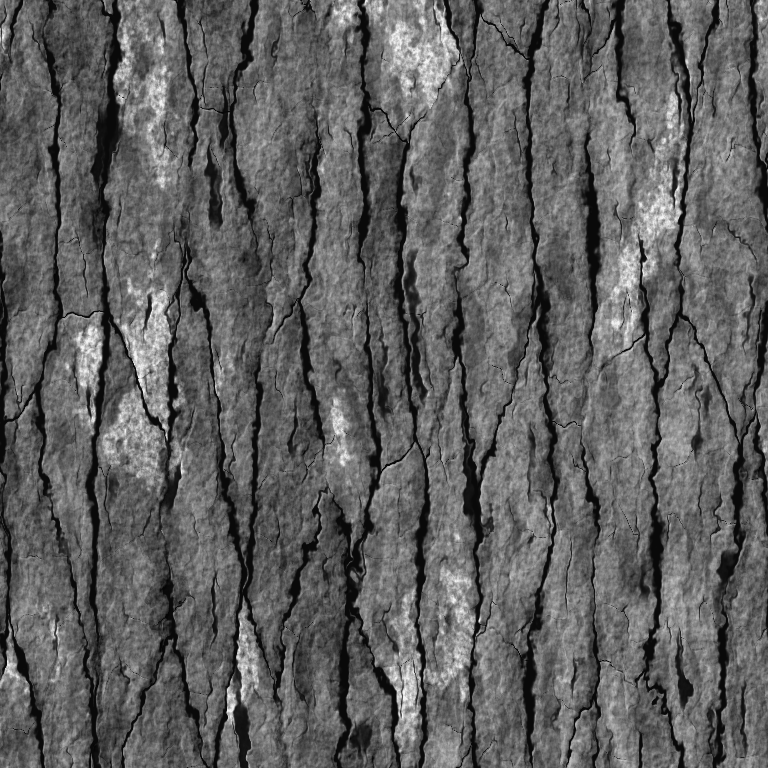
Reproduce this texture procedurally as a three.js fragment shader.

```glsl
// Grey tree bark: crumbly upright plates split by broken black fissures, with pale lichen.
#define PLATE_GRID vec2(13.0, 2.1)
#define FLAKE_GRID vec2(30.0, 10.0)
#define STREAK_GRID vec2(27.0, 4.2)
#define FISSURE_WIDTH 0.0066
#define CRACK_WIDTH 0.0024
#define BARK_TONE 0.405
#define FISSURE_TONE 0.035
#define LICHEN_GAIN 0.25
#define GRAIN 0.30
#define RELIEF 0.36
#define LIGHT_STEP vec2(-0.0018, 0.0020)

varying vec2 vUv;

vec2 hash2(vec2 p) {
  vec3 q = fract(p.xyx * vec3(0.1031, 0.1030, 0.0973));
  q += dot(q, q.yzx + 33.33);
  return fract((q.xx + q.yz) * q.zy);
}

// Gradient noise, roughly -0.7 to 0.7
float noise(vec2 p) {
  vec2 i = floor(p), f = fract(p);
  vec2 u = f * f * f * (f * (f * 6.0 - 15.0) + 10.0);
  vec2 e = vec2(0.0, 1.0);
  float a = dot(hash2(i) * 2.0 - 1.0, f);
  float b = dot(hash2(i + e.yx) * 2.0 - 1.0, f - e.yx);
  float c = dot(hash2(i + e.xy) * 2.0 - 1.0, f - e.xy);
  float d = dot(hash2(i + e.yy) * 2.0 - 1.0, f - e.yy);
  return mix(mix(a, b, u.x), mix(c, d, u.x), u.y);
}

float fbm(vec2 p) {
  float sum = 0.0, amp = 0.6;
  for (int i = 0; i < 3; i++) {
    sum += amp * noise(p);
    p = p * 2.03 + 11.7;
    amp *= 0.55;
  }
  return sum;
}

vec2 cellPoint(vec2 cell) {
  return 0.1 + 0.8 * hash2(cell + 40.0);
}

// Stretched Voronoi: x = canvas distance to the cell edge, y = cell id
vec2 cells(vec2 p, vec2 grid) {
  vec2 s = p * grid, base = floor(s), f = s - base;
  vec2 nearest = vec2(0.0), owner = vec2(0.0);
  float best = 8.0, edge = 1.0;
  for (int k = 0; k < 9; k++) {
    vec2 o = vec2(mod(float(k), 3.0), floor((float(k) + 0.5) / 3.0)) - 1.0;
    vec2 r = o + cellPoint(base + o) - f;
    if (dot(r, r) < best) {
      best = dot(r, r);
      nearest = r;
      owner = o;
    }
  }
  for (int k = 0; k < 9; k++) {
    vec2 o = vec2(mod(float(k), 3.0), floor((float(k) + 0.5) / 3.0)) - 1.0;
    vec2 r = o + cellPoint(base + o) - f;
    vec2 gap = r - nearest;
    if (dot(gap, gap) > 0.0001) {
      vec2 slope = gap * grid;
      float d = dot(0.5 * (r + nearest), gap) / length(slope);
      // Slanted and level gaps stay thinner than upright ones
      edge = min(edge, d * (1.0 + 6.0 * slope.y * slope.y / dot(slope, slope)));
    }
  }
  return vec2(edge, hash2(base + owner + 71.0).x);
}

// x = height, y = darkness of the gaps, z = plate id, w = flake id
vec4 bark(vec2 p) {
  vec2 bend = vec2(fbm(p * vec2(9.0, 4.0)), fbm(p * vec2(9.0, 4.0) + 17.0));
  vec2 ragged = vec2(fbm(p * vec2(50.0, 34.0)), fbm(p * vec2(44.0, 40.0) + 5.0));
  vec2 q = p + bend * vec2(0.04, 0.06) + ragged * vec2(0.017, 0.014);
  vec2 plate = cells(q, PLATE_GRID);
  vec2 flake = cells(q + bend * 0.03 + 3.7, FLAKE_GRID);

  // Fissures swell, thin out and stop along the plate edges
  float open = 0.5 + 2.3 * fbm(q * vec2(13.0, 5.0) + 5.0);
  float width = FISSURE_WIDTH * clamp(open, 0.15, 1.6);
  float fissure = 1.0 - smoothstep(0.4 * width, 1.2 * width + 0.001, plate.x);
  fissure *= smoothstep(0.0, 0.3, open);
  float crack = 1.0 - smoothstep(0.0002, CRACK_WIDTH, flake.x);
  crack *= smoothstep(0.02, 0.22, fbm(q * vec2(24.0, 14.0) + 9.0));

  // Short upright streaks with frayed sides
  float fray = fbm(q * STREAK_GRID + 23.0);
  float streak = smoothstep(0.20, 0.30, fray);
  float sunken = smoothstep(-0.05, 0.30, fbm(q * vec2(38.0, 9.0) + 31.0));
  float dark = 1.0 - (1.0 - fissure) * (1.0 - 0.7 * crack) * (1.0 - 0.9 * streak);
  dark = 1.0 - (1.0 - dark) * (1.0 - 0.32 * sunken);

  // Crusts with sharp rims lie on the plates
  float crust = smoothstep(-0.03, 0.03, noise(q * vec2(46.0, 22.0) + 13.0));
  crust += smoothstep(-0.04, 0.04, noise(p * vec2(95.0, 60.0) + 43.0)) * 0.6;
  float height = 0.5 * smoothstep(0.0, 0.018, plate.x) + 0.15 * smoothstep(0.0, 0.008, flake.x);
  height += 0.16 * crust + 0.6 * fbm(p * vec2(85.0, 66.0)) - 0.4 * dark;
  return vec4(height, dark, plate.y, flake.y);
}

void main() {
  vec2 p = vUv;
  vec4 b = bark(p);
  float slope = b.x - bark(p + LIGHT_STEP).x;

  // Plate tones, broad shading, side light and grain
  float tone = BARK_TONE + 0.12 * (b.z - 0.5) + 0.08 * (b.w - 0.5);
  tone += 0.05 * (smoothstep(0.48, 0.6, p.x) - 0.5) + 0.16 * noise(p * vec2(20.0, 8.0));
  tone += 0.24 * (b.x - 0.55) + clamp(RELIEF * slope, -0.17, 0.17);
  float speckle = fbm(p * vec2(150.0, 125.0));
  tone += GRAIN * speckle;

  // Lichen clings to some plates, mostly in two columns
  float column = exp(-pow((p.x - 0.17) / 0.13, 2.0)) + 0.8 * exp(-pow((p.x - 0.58) / 0.06, 2.0));
  float growth = noise(p * vec2(13.0, 3.5) + 3.0) + 0.6 * (b.z - 0.5) + 0.28 * column;
  growth += 0.5 * fbm(p * vec2(45.0, 30.0) + 8.0);
  float lichen = smoothstep(0.44, 0.54, growth);
  tone += lichen * (LICHEN_GAIN + 0.45 * speckle);

  tone = mix(tone, FISSURE_TONE, b.y);
  gl_FragColor = vec4(vec3(clamp(tone, 0.02, 0.95)), 1.0);
}
```
